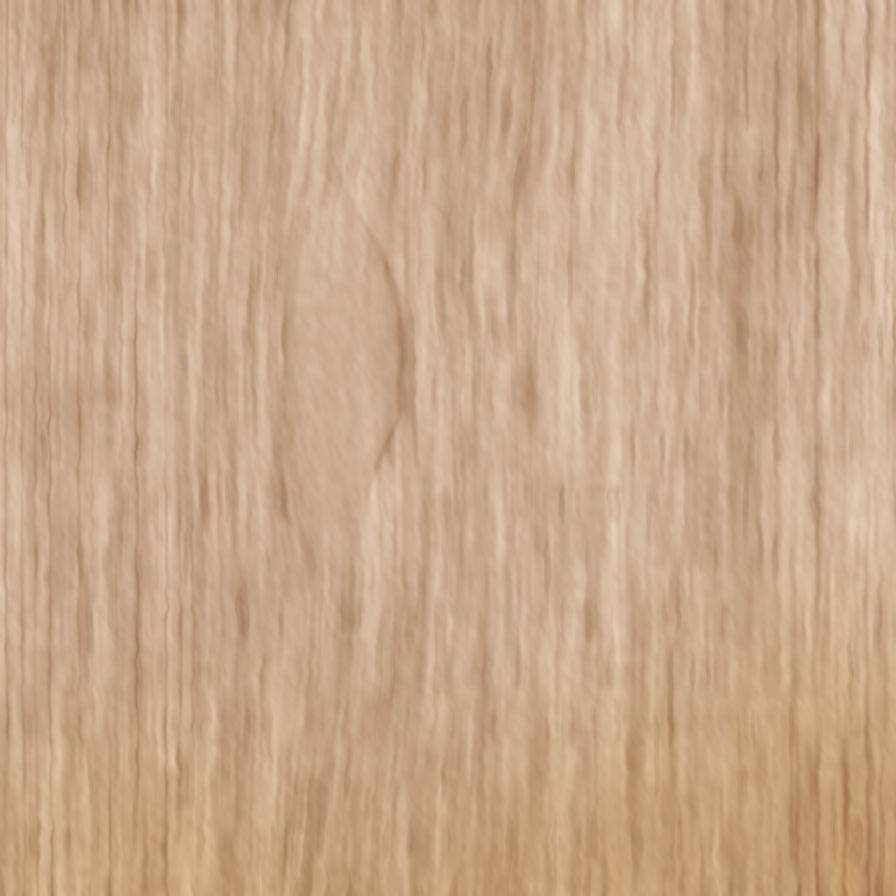
Reproduce this texture procedurally as a Shadertoy shader.

```glsl
// Pale tan wood board with vertical grain, a soft oval figure and an amber lower edge.

float hash(vec2 p) {
    vec3 q = fract(p.xyx * 0.1031);
    q += dot(q, q.yzx + 33.33);
    return fract((q.x + q.y) * q.z);
}

// Value noise, centred on zero
float noise(vec2 p) {
    vec2 cell = floor(p), f = fract(p);
    f = f * f * (3.0 - 2.0 * f);
    float low = mix(hash(cell), hash(cell + vec2(1, 0)), f.x);
    float high = mix(hash(cell + vec2(0, 1)), hash(cell + vec2(1, 1)), f.x);
    return mix(low, high, f.y) - 0.5;
}

float bump(float x, float width) {
    return exp(-x * x / (width * width));
}

// Long dark pores, one candidate per column
float pores(vec2 p, float columns, float width) {
    float x = p.x * columns;
    float id = floor(x);
    float centre = 0.3 + 0.4 * hash(vec2(id, 7.0));
    float line = bump((fract(x) - centre) / columns, width);
    float run = smoothstep(-0.25, 0.2, noise(vec2(id * 5.3, p.y * 3.5 + id)));
    float broken = 0.75 + 0.8 * noise(vec2(id * 3.1, p.y * 32.0));
    return line * run * broken * (0.4 + 0.6 * hash(vec2(id, 19.0)));
}

// Right-hand outline of the oval figure, as x for a given height
float veinX(float y) {
    return 0.405 + 0.042 * smoothstep(0.42, 0.56, y) - 0.08 * smoothstep(0.64, 0.86, y);
}

void mainImage(out vec4 fragColor, in vec2 fragCoord) {
    vec2 uv = fragCoord / iResolution.xy;

    // Grain coordinates: slightly wavier in the middle, spread around the oval
    float middle = smoothstep(0.26, 0.36, uv.x) * (1.0 - smoothstep(0.55, 0.7, uv.x));
    vec2 fromOval = uv - vec2(0.385, 0.59);
    vec2 g = uv;
    g.x += (0.004 + 0.026 * middle) * noise(uv * vec2(3.0, 3.0));
    g.x += (0.001 + 0.004 * middle) * noise(uv * vec2(16.0, 13.0) + 9.0);
    g.x += 0.0032 * noise(uv * vec2(60.0, 65.0));
    g.x -= 0.35 * fromOval.x * exp(-dot(fromOval / vec2(0.1, 0.2), fromOval / vec2(0.1, 0.2)));

    // Streaks from broad bands down to short fibres
    float streaks = 0.36 * noise(g * vec2(13.0, 1.3) + 3.0)
                  + 0.50 * noise(g * vec2(45.0, 2.6) + 17.0)
                  + 0.60 * noise(g * vec2(105.0, 7.0) + 31.0)
                  + 0.55 * noise(g * vec2(185.0, 20.0) + 53.0);
    float vein = uv.x - veinX(uv.y) + 0.006 * noise(uv * vec2(20.0, 30.0));
    float inside = smoothstep(0.31, 0.34, uv.x) * (1.0 - smoothstep(-0.012, 0.006, vein))
                 * smoothstep(0.34, 0.5, uv.y) * (1.0 - smoothstep(0.66, 0.8, uv.y));
    float tone = 0.63 + streaks * (1.0 - 0.6 * inside);
    tone += 0.20 * noise(uv * vec2(4.0, 3.0) + 40.0);

    // Fine surface tooth, leaning slightly off the grain
    vec2 lean = vec2(uv.x + 0.3 * uv.y, uv.y);
    tone += 0.20 * noise(lean * vec2(120.0, 75.0)) + 0.18 * noise(lean * vec2(230.0, 110.0) + 5.0);

    // Pale streaks and the shaded corner
    tone += 0.16 * bump(g.x - 0.68, 0.022) * smoothstep(0.2, 0.6, uv.y);
    tone += 0.18 * bump(g.x - 0.22, 0.02);
    tone += 0.14 * bump(uv.x - 0.64, 0.18) * bump(uv.y - 0.55, 0.35);
    tone -= 0.22 * (1.0 - smoothstep(0.0, 0.4, uv.x)) * smoothstep(0.5, 1.0, uv.y);

    // Outline of the oval: crisp on the right, soft shadow on the left
    float veinSpan = smoothstep(0.38, 0.47, uv.y) * (1.0 - smoothstep(0.76, 0.9, uv.y));
    float veinInk = 0.7 + 1.0 * noise(uv * vec2(8.0, 22.0));
    tone -= 0.48 * veinInk * veinSpan * (bump(vein, 0.004) + 0.5 * bump(vein + 0.007, 0.01));
    tone += 0.10 * veinSpan * bump(vein - 0.016, 0.014);
    float leftShade = smoothstep(0.25, 0.5, uv.y) * (1.0 - smoothstep(0.8, 1.0, uv.y));
    tone -= 0.34 * leftShade * bump(uv.x - 0.316 + 0.02 * noise(vec2(2.0, uv.y * 5.0)), 0.012);

    // Pores: fine on the left, heavier on the right, short ticks in between
    float leftSide = 1.0 - smoothstep(0.14, 0.33, uv.x);
    float rightSide = smoothstep(0.8, 0.89, uv.x);
    tone -= 0.85 * leftSide * pores(g, 62.0, 0.002);
    tone -= 1.0 * rightSide * pores(g + 0.013, 36.0, 0.0032);
    float ticks = smoothstep(0.16, 0.38, noise(g * vec2(120.0, 16.0) + 71.0));
    tone -= 0.32 * ticks * (1.0 - inside);

    // Amber stain rising gradually from the bottom, higher toward the right
    float rise = uv.y - 0.12 * smoothstep(0.5, 1.0, uv.x) + 0.08 * noise(uv * vec2(5.0, 3.0) + 60.0);
    float amber = 1.0 - smoothstep(-0.12, 0.36, rise);
    amber *= 1.0 + 0.6 * noise(g * vec2(35.0, 5.0) + 80.0);
    tone -= 0.14 * amber;

    vec3 wood = mix(vec3(0.705, 0.562, 0.448), vec3(0.833, 0.725, 0.628), tone);
    wood *= mix(vec3(1.0), vec3(0.992, 0.95, 0.83), amber);
    fragColor = vec4(clamp(wood, 0.0, 1.0), 1.0);
}
```
